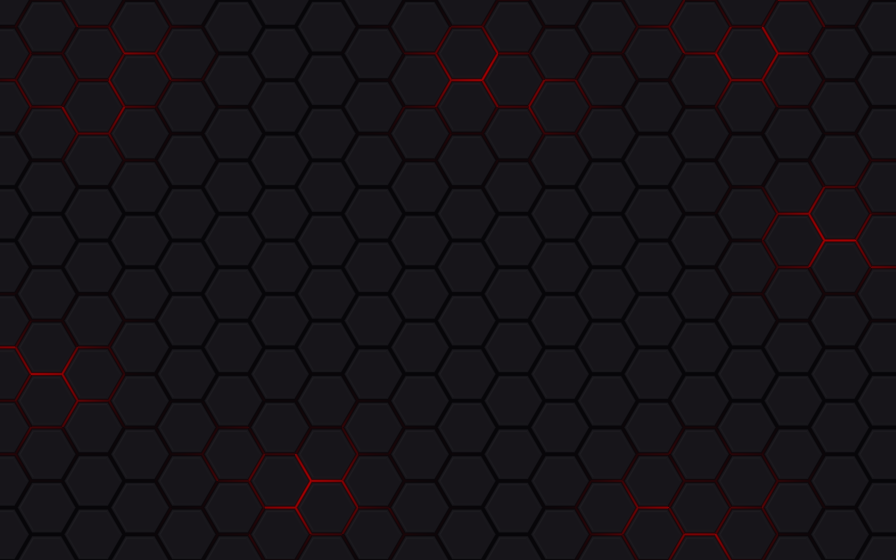
Reproduce this pattern procedurally as a Shadertoy shader.

```glsl
const float TAU = 6.2831853;
const float COLUMNS_PER_HEIGHT = 12.0;
const float ROWS = 10.48;
const float ROW_STEP = 1.1547005;   // regular hexagon height when columns are 1 apart
const float APOTHEM = 0.5 * ROW_STEP;
const int EMBERS = 7;

const vec3 PLATE = vec3(0.089, 0.084, 0.102);
const vec3 GROOVE = vec3(0.026, 0.024, 0.036);
const vec3 EMBER = vec3(0.66, 0.0, 0.005);

// Offset from the centre of the nearest flat-topped hexagon
vec2 hexOffset(vec2 p) {
    vec2 s = vec2(2.0, ROW_STEP);
    vec2 a = p - s * round(p / s);
    vec2 b = p - s * (round(p / s - 0.5) + 0.5);
    return dot(a, a) < dot(b, b) ? a : b;
}

// Outward normal of the hexagon side closest to the offset
vec2 sideNormal(vec2 offset) {
    vec2 best = vec2(0.0, 1.0);
    float reach = -1.0;
    for (int i = 0; i < 6; i++) {
        float angle = (float(i) + 0.5) * TAU / 6.0;
        vec2 n = vec2(cos(angle), sin(angle));
        float d = dot(offset, n);
        if (d > reach) {
            reach = d;
            best = n;
        }
    }
    return best;
}

// Uneven ring of soft heat spots around the border; c spans -1 to 1
float emberGlow(vec2 c) {
    float glow = 0.0;
    for (int i = 0; i < EMBERS; i++) {
        float t = TAU * float(i) / float(EMBERS);
        float angle = t - 0.12 + 0.18 * cos(t + 0.28) + 0.166 * cos(2.0 * t - 0.61);
        float radius = 0.94 - 0.146 * cos(3.0 * t + 0.28) + 0.098 * cos(2.0 * t - 0.19);
        vec2 d = (c - radius * vec2(cos(angle), sin(angle))) / vec2(0.19, 0.21);
        glow += exp(-dot(d, d));
    }
    return min(glow, 1.0);
}

// Slow layered sines, so that neighbouring sides join into chains
float sideStrength(vec2 middle) {
    float wave = sin(middle.x * 1.9 + middle.y * 1.3) + sin(middle.x * 1.1 - middle.y * 2.3);
    return mix(0.3, 1.0, smoothstep(-1.0, 0.8, wave));
}

void mainImage(out vec4 fragColor, in vec2 fragCoord) {
    vec2 uv = fragCoord / iResolution.xy;
    vec2 p = vec2(COLUMNS_PER_HEIGHT * fragCoord.x / iResolution.y,
                  (1.0 - uv.y) * ROWS * ROW_STEP);
    float pixel = COLUMNS_PER_HEIGHT / iResolution.y;

    vec2 offset = hexOffset(p);
    vec2 normal = sideNormal(offset);
    float inset = APOTHEM - dot(offset, normal);
    vec2 sideMiddle = p - offset + normal * APOTHEM;

    // Plate with a thin bevel, brighter on the upper left
    float facing = 0.5 + 0.5 * dot(normal, normalize(vec2(-0.8, -0.6)));
    float rim = exp(-pow((inset - 0.082) / 0.016, 2.0));
    vec3 plate = PLATE + rim * mix(0.0, 0.026, facing);

    // Dark groove lit along its core
    float heat = emberGlow(uv * 2.0 - 1.0) * sideStrength(sideMiddle);
    float core = exp(-pow(inset / 0.030, 2.0));
    vec3 groove = mix(GROOVE, EMBER, heat * core);

    float softness = max(0.018, 0.6 * pixel);
    float plateMask = smoothstep(0.042 - softness, 0.042 + softness, inset);
    vec3 color = mix(groove, plate, plateMask);

    // Light spilling onto the plate edges
    color += vec3(0.08, 0.0, 0.0) * heat * exp(-inset / 0.035) * plateMask;
    fragColor = vec4(color, 1.0);
}
```
